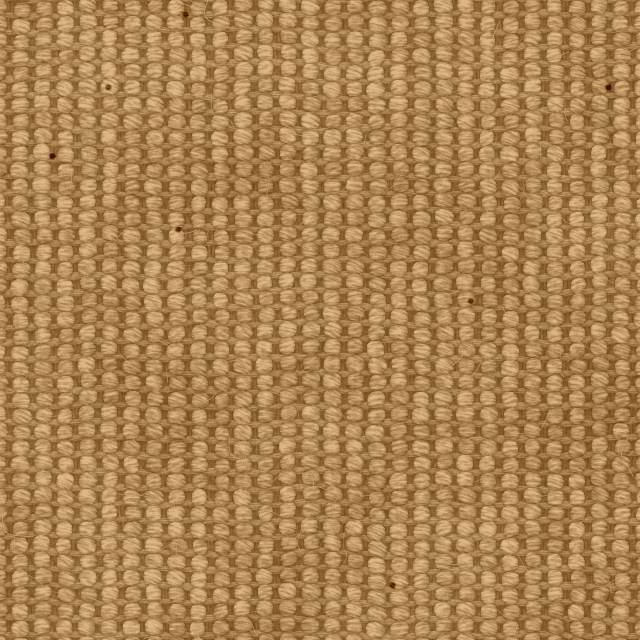
Give the GLSL for this texture, as a Shadertoy shader.

```glsl
// Coarse woven sisal: columns of plump yarn beads, crossed by thin weft bars
// over a recessed backing. Every layer adds to one tone, which a straw-coloured
// ramp turns into colour; stray curved fibres and rare specks lie on top.

vec2 hash2(vec2 p) {
    p = vec2(dot(p, vec2(127.1, 311.7)), dot(p, vec2(269.5, 183.3)));
    return fract(sin(p) * 43758.55);
}

float cornerSlope(vec2 cell, vec2 f, vec2 corner) {
    float angle = 6.2832 * hash2(cell + corner).x;
    return dot(vec2(cos(angle), sin(angle)), f - corner);
}

float gradientNoise(vec2 p) {
    vec2 i = floor(p), f = p - i;
    vec2 s = f * f * f * (f * (f * 6.0 - 15.0) + 10.0);
    return mix(mix(cornerSlope(i, f, vec2(0, 0)), cornerSlope(i, f, vec2(1, 0)), s.x),
               mix(cornerSlope(i, f, vec2(0, 1)), cornerSlope(i, f, vec2(1, 1)), s.x), s.y);
}

// Coverage (x) and soft shadow (y) of bent loose fibres on a jittered grid
vec2 strayFibres(vec2 p, float pixel) {
    vec2 result = vec2(0.0);
    for (int layer = 0; layer < 3; layer++) {
        vec2 g = p * 10.0 + float(layer) * vec2(3.37, 7.61);
        for (int k = 0; k < 9; k++) {
            vec2 id = floor(g) + vec2(k % 3 - 1, k / 3 - 1);
            vec2 seed = id + float(layer) * 41.0;
            vec2 a = hash2(seed + 5.3), b = hash2(seed + 91.7);
            if (b.y > 0.55) continue;
            float angle = 6.2832 * b.x;
            vec2 d = g - id - a;
            d = mat2(cos(angle), sin(angle), -sin(angle), cos(angle)) * d;
            float bend = 5.0 * (a.x - 0.5), reach = 0.1 + 0.28 * a.y * a.y;
            float wave = 0.02 * sin(d.x * 14.0 + a.y * 6.0);
            float dist = abs(d.y - bend * d.x * d.x - wave);
            dist /= sqrt(1.0 + 4.0 * bend * bend * d.x * d.x);
            dist = max(dist, abs(d.x) - reach) * 0.1;
            float cover = 1.0 - smoothstep(0.0006 - 0.5 * pixel, 0.0008 + 0.7 * pixel, dist);
            float shadow = 1.0 - smoothstep(0.0005, 0.0035, dist);
            result = max(result, vec2(cover * (0.5 + 0.5 * a.x), shadow));
        }
    }
    return result;
}

void mainImage(out vec4 fragColor, in vec2 fragCoord) {
    vec2 p = fragCoord / iResolution.y;
    float pixel = 1.0 / iResolution.y;
    float aa = 39.2 * pixel;

    // Weave space: one bead per unit cell, gently warped
    vec2 q = p * vec2(28.75, 39.2) + vec2(0.06, 0.2);
    q += vec2(0.13, 0.3) * vec2(gradientNoise(p * vec2(11.0, 17.0)),
                                gradientNoise(p * vec2(9.0, 5.0) + 7.0));

    // Recessed backing of twin vertical strands
    vec2 gap = fract(q) - 0.5;
    float tone = 0.2 + 0.16 * abs(sin(gap.x * 16.0));
    tone += 0.25 * gradientNoise(q * vec2(9.0, 2.0));

    // Weft bars, bridging the gaps between columns
    vec2 barId = floor(q);
    vec2 barRand = hash2(barId + 23.0);
    float thick = 0.17 + 0.09 * barRand.x;
    float across = gap.y + (barRand.y - 0.5) * (0.12 + 0.35 * gap.x);
    float lit = clamp(across / thick, -1.0, 1.0);
    float barTone = 0.36 + 0.28 * sqrt(1.0 - lit * lit) + 0.12 * lit + 0.12 * (barRand.x - 0.5);
    barTone += 0.4 * gradientNoise(vec2(q.x * 2.0, across * 14.0) + barId * 7.0);
    tone *= 0.75 + 0.25 * smoothstep(0.0, 0.2, abs(across + 0.06) - thick);
    tone = mix(tone, barTone, 1.0 - smoothstep(-0.5 * aa, 0.5 * aa, abs(across) - thick));

    // Beads, each column with its own girth and phase
    float column = floor(q.x + 0.5);
    vec2 columnRand = hash2(vec2(column, 3.0));
    q.y += 0.28 * (columnRand.y - 0.5);
    vec2 beadId = vec2(column, floor(q.y + 0.5));
    vec2 beadRand = hash2(beadId + 57.0);
    vec2 b = q - beadId;
    b.x += 0.08 * (beadRand.y - 0.5);
    vec2 radius = vec2(0.33 + 0.05 * columnRand.x + 0.06 * beadRand.x, 0.47 + 0.04 * beadRand.y);
    vec2 n = b / radius;
    vec2 bulge = pow(abs(n), vec2(2.5));
    float edge = bulge.x + bulge.y;
    tone *= 0.68 + 0.32 * smoothstep(0.9, 2.0, edge);

    // Wrapped fibres curve around each bead, with a lean of their own
    float wrap = b.y + b.x * 0.9 * (beadRand.x - 0.35) + 0.35 * b.x * b.x;
    float strands = gradientNoise(vec2(b.x * 2.0, wrap * 6.0) + beadId * 9.7);
    strands += 0.5 * gradientNoise(vec2(b.x * 4.0, wrap * 13.0) + beadId * 5.3);
    float beadTone = 0.86 - 0.42 * edge * edge + 0.1 * n.y - 0.05 * n.x;
    beadTone += 0.55 * strands + 0.22 * (beadRand.y - 0.5);
    tone = mix(tone, beadTone, 1.0 - smoothstep(1.0 - 1.3 * aa, 1.0 + 1.3 * aa, edge));

    // Broad unevenness and fine grain
    tone += 0.14 * gradientNoise(p * 4.0 + 11.0) + 0.14 * gradientNoise(p * 230.0);

    // Loose fibres over their own shadows
    vec2 stray = strayFibres(p, pixel);
    tone -= 0.1 * stray.y;
    tone = mix(tone, 0.98, 0.75 * stray.x);

    // Rare dark specks
    vec2 speckId = floor(p * 9.0);
    vec2 speckRand = hash2(speckId + 77.0);
    float speck = length(p * 9.0 - speckId - 0.2 - 0.6 * speckRand.yx);
    tone -= step(0.94, speckRand.x) * (1.0 - smoothstep(0.02, 0.06, speck));

    vec3 straw = mix(vec3(0.44, 0.27, 0.09), vec3(0.82, 0.67, 0.47), clamp(tone, -0.5, 1.12));
    fragColor = vec4(straw, 1.0);
}
```
